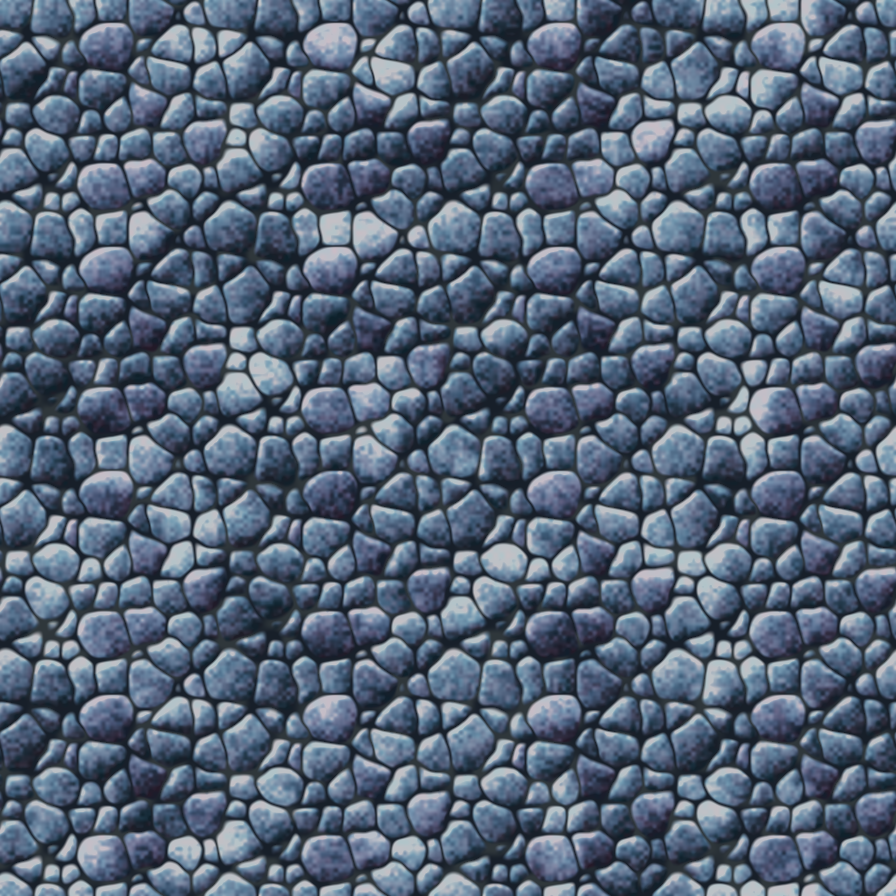
Reproduce this texture procedurally as a Shadertoy shader.

```glsl
// Bed of bevelled blue-grey pebbles with dark joints and drifting patches of light.

const float CELLS = 28.0;   // pebble sites across the canvas
const float PERIOD = 7.0;   // sites before the layout repeats
const vec2 LIGHT = vec2(-0.447, 0.894);

const vec3 SHADE = vec3(0.15, 0.19, 0.25);
const vec3 SLATE = vec3(0.26, 0.33, 0.44);
const vec3 STEEL = vec3(0.38, 0.47, 0.58);
const vec3 PALE  = vec3(0.49, 0.60, 0.69);
const vec3 GLINT = vec3(0.73, 0.76, 0.78);
const vec3 JOINT = vec3(0.09, 0.12, 0.16);
const vec3 GRIT  = vec3(0.21, 0.24, 0.25);

float hash(vec2 p) {
    return fract(sin(dot(p, vec2(127.1, 311.7))) * 43758.5453);
}

// Value noise that wraps after a whole number of cells.
float wrapNoise(vec2 p, float period, float seed) {
    vec2 i = floor(p), f = fract(p);
    f = f * f * (3.0 - 2.0 * f);
    vec2 a = mod(i, period) + seed;
    vec2 b = mod(i + 1.0, period) + seed;
    return mix(mix(hash(a), hash(vec2(b.x, a.y)), f.x),
               mix(hash(vec2(a.x, b.y)), hash(b), f.x), f.y);
}

// Site position (xy) and size weight (z) of one pebble.
vec3 pebbleSite(vec2 cell, float period) {
    vec2 id = mod(cell, period);
    float size = hash(id + 41.7);
    vec2 jitter = vec2(hash(id + 3.1), hash(id + 17.9));
    return vec3(cell + 0.1 + 0.8 * jitter, 0.85 * size * size);
}

// Weighted Voronoi: the pebble that owns point p.
vec3 findOwner(vec2 p, float period, out vec2 ownerId) {
    vec3 owner = vec3(0.0);
    float best = 1e5;
    for (int y = -2; y <= 2; y++)
    for (int x = -2; x <= 2; x++) {
        vec2 cell = floor(p) + vec2(x, y);
        vec3 site = pebbleSite(cell, period);
        float power = dot(p - site.xy, p - site.xy) - site.z;
        if (power < best) {
            best = power;
            owner = site;
            ownerId = mod(cell, period);
        }
    }
    return owner;
}

// Rounded distance to the pebble's rim (x) and outward direction (yz).
vec3 rimField(vec2 p, vec3 owner, float period, float sharpness) {
    float ownPower = dot(p - owner.xy, p - owner.xy) - owner.z;
    float total = 1e-9;
    vec2 outward = vec2(0.0);
    for (int y = -2; y <= 2; y++)
    for (int x = -2; x <= 2; x++) {
        vec3 site = pebbleSite(floor(p) + vec2(x, y), period);
        vec2 toSite = site.xy - owner.xy;
        float gap = length(toSite);
        if (gap < 0.01) continue;
        float power = dot(p - site.xy, p - site.xy) - site.z;
        float w = exp(-sharpness * (power - ownPower) / (2.0 * gap));
        total += w;
        outward += w * toSite / gap;
    }
    return vec3(-log(total) / sharpness, outward / total);
}

// Colour ramp from joint (0) to highlight (5).
vec3 stoneRamp(float tone) {
    vec3 c = mix(JOINT, SHADE, clamp(tone, 0.0, 1.0));
    c = mix(c, SLATE, clamp(tone - 1.0, 0.0, 1.0));
    c = mix(c, STEEL, clamp(tone - 2.0, 0.0, 1.0));
    c = mix(c, PALE, clamp(tone - 3.0, 0.0, 1.0));
    return mix(c, GLINT, clamp(tone - 4.0, 0.0, 1.0));
}

void mainImage(out vec4 fragColor, in vec2 fragCoord) {
    vec2 uv = fragCoord / iResolution.xy;
    vec2 p = uv * CELLS;

    // Uneven outlines
    vec2 wobble = vec2(wrapNoise(p * 2.0, PERIOD * 2.0, 5.0),
                       wrapNoise(p * 2.0, PERIOD * 2.0, 63.0)) - 0.5;
    p += 0.2 * wobble;

    vec2 id;
    vec3 owner = findOwner(p, PERIOD, id);
    vec3 rim = rimField(p, owner, PERIOD, 13.0);
    float depth = max(rim.x, 0.0);

    // Fine grain and broad light
    float grain = wrapNoise(uv * 208.0, 208.0, 11.0) - 0.5;
    float fleck = wrapNoise(uv * 150.0, 150.0, 29.0) - 0.5;
    float soot = wrapNoise(uv * 56.0, 56.0, 37.0);
    float cloud = wrapNoise(uv * 11.0, 11.0, 7.0) - 0.5;
    float patches = wrapNoise(uv * 19.0, 19.0, 83.0);

    // Bevelled shading with a bright upper lip
    float facing = dot(rim.yz, LIGHT);
    float lip = exp(-pow((depth - 0.13) / 0.07, 2.0));
    float tone = 2.5 + 1.1 * (hash(id + 71.3) - 0.5);
    tone += 2.3 * facing * exp(-4.0 * depth) + 0.9 * dot(p - owner.xy, LIGHT);
    tone += 1.3 * max(facing, 0.0) * lip;
    tone += 1.5 * grain + 0.9 * fleck;
    tone += 2.0 * cloud + 2.0 * smoothstep(0.55, 0.95, patches);

    // Violet stones and pinkish flecks
    vec3 stone = stoneRamp(tone);
    float violet = smoothstep(0.5, 1.0, hash(id + 9.4));
    stone += vec3(0.02, -0.012, 0.005) * violet;
    stone += vec3(0.08, -0.02, -0.02) * fleck;

    // Dark joints
    vec3 joint = mix(JOINT, GRIT, 0.8 * smoothstep(0.35, 0.8, soot));
    float cover = smoothstep(-0.02, 0.09, rim.x);
    fragColor = vec4(mix(joint, stone, cover), 1.0);
}
```
